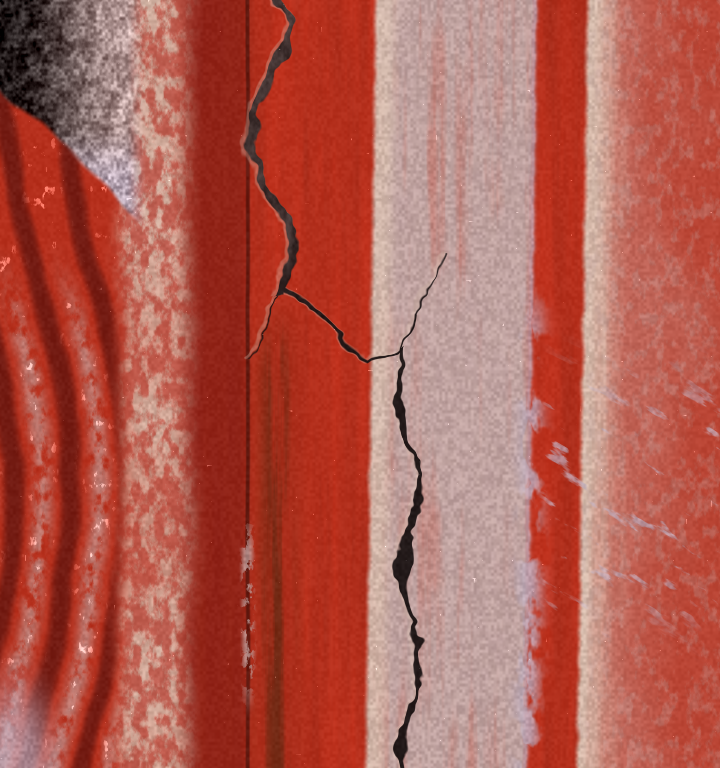
This texture is drawn by a Shadertoy shader. Its source:

```glsl
// Weathered red paint on ribbed metal: vertical worn bands, melted folds on the
// left and a branching crack. Bands are soft steps in x, wear is stretched
// noise, and the crack is two wavy curves joined by segments.
const vec3 RED = vec3(0.71, 0.185, 0.11);
const vec3 DARK_RED = vec3(0.53, 0.125, 0.085);
const vec3 BROWN = vec3(0.38, 0.15, 0.07);
const vec3 ROSE = vec3(0.75, 0.39, 0.34);
const vec3 PALE = vec3(0.75, 0.635, 0.625);
const vec3 CREAM = vec3(0.84, 0.74, 0.68);
const vec3 LILAC = vec3(0.74, 0.68, 0.75);
const vec3 SOOT = vec3(0.10, 0.07, 0.07);
const float SLANT = 0.014;
const float SEAM_X = 0.344;
const float GRAIN_CELLS = 250.0;
const float CRACK_WIDTH = 0.0042;
const float TAU = 6.28318;

float hash(vec2 p) {
    vec3 h = fract(vec3(p.xyx) * 0.1031);
    h += dot(h, h.yzx + 33.33);
    return fract((h.x + h.y) * h.z);
}
float noise(vec2 p) {
    vec2 i = floor(p), f = fract(p);
    f = f * f * (3.0 - 2.0 * f);
    return mix(mix(hash(i), hash(i + vec2(1, 0)), f.x),
               mix(hash(i + vec2(0, 1)), hash(i + vec2(1, 1)), f.x), f.y);
}
float fbm(vec2 p) {
    float sum = 0.0, amp = 0.533;
    for (int i = 0; i < 4; i++) {
        sum += amp * noise(p);
        p = p * 2.03 + 17.3;
        amp *= 0.5;
    }
    return sum;
}
float ramp(float a, float b, float x) { return smoothstep(a, b, x); }
float fall(float a, float b, float x) { return 1.0 - smoothstep(a, b, x); }
float bump(float c, float w, float x) { x = (x - c) / w; return exp(-x * x); }
float band(float a, float b, float soft, float x) {
    return ramp(a - soft, a + soft, x) * fall(b - soft, b + soft, x);
}
float segment(vec2 p, vec2 a, vec2 b) {
    vec2 d = b - a;
    return length(p - a - d * clamp(dot(p - a, d) / dot(d, d), 0.0, 1.0));
}

// Signed distance to the crack; t runs down from the top edge
float crack(vec2 p) {
    float t = p.y;
    float upper = 0.377 + 0.028 * cos(TAU * (t - 0.025) / 0.31) - 0.022 * fall(0.0, 0.04, t);
    float lower = 0.570 + 0.012 * cos(TAU * (t - 0.86) / 0.22) - 0.02 * fall(0.455, 0.53, t);
    float wide = CRACK_WIDTH * (0.7 + 0.6 * noise(vec2(t * 30.0, 4.0)));
    vec2 fork = vec2(0.396, 0.37), elbow = vec2(0.51, 0.469);
    vec2 joint = vec2(0.553, 0.457), bend = vec2(0.573, 0.415);
    float d = max(abs(p.x - upper) * 0.87, t - 0.375) - 1.25 * wide;
    d = min(d, max(abs(p.x - lower), 0.455 - t) - wide - 0.006 * bump(0.725, 0.025, t));
    d = min(d, min(segment(p, fork, elbow), segment(p, elbow, joint)) - 0.65 * wide);
    d = min(d, segment(p, joint, bend) - 0.4 * wide);
    d = min(d, segment(p, bend, vec2(0.615, 0.33)) - 0.25 * wide);
    return min(d, segment(p, fork, vec2(0.346, 0.47)) - 0.2 * wide);
}

void mainImage(out vec4 fragColor, in vec2 fragCoord) {
    vec2 p = vec2(fragCoord.x, iResolution.y - fragCoord.y) / iResolution.xy;
    float t = p.y, px = 1.0 / iResolution.y;
    float grain = noise(p * GRAIN_CELLS) - 0.5;
    float cloud = fbm(p * vec2(9.0, 7.0)), drift = cloud - 0.5;
    float streak = fbm(p * vec2(75.0, 4.0));
    float fleck = fbm(p * vec2(95.0, 65.0) + 9.0);
    float x = p.x + SLANT * t + 0.005 * (fbm(p * vec2(20.0, 50.0)) - 0.5);

    // Red base, dark strip left of the seam, brown stain
    vec3 col = mix(RED, DARK_RED, 0.8 * band(0.25, SEAM_X, 0.012, p.x) * (0.5 + streak));
    float stain = bump(0.385, 0.025, p.x) * ramp(0.37, 0.5, t);
    col = mix(col, BROWN, 0.85 * stain * ramp(0.25, 0.7, streak)) * (0.9 + 0.2 * streak);

    // Worn rib
    float rib = band(0.165, 0.262, 0.025, p.x + 0.025 * drift);
    col = mix(col, mix(ROSE, CREAM, ramp(0.35, 0.7, fleck)), rib * (0.55 + 0.5 * cloud));

    // Melted paint folds
    float w = p.x - 0.045 * sin(TAU * (t - 0.35) / 1.2) + 0.025 * drift;
    float ridge = 0.5 + 0.5 * cos(TAU * (w - 0.012) / 0.078);
    vec3 melt = mix(DARK_RED * 0.85, RED, ramp(0.0, 0.5, ridge));
    float worn = pow(ridge, 3.0) * ramp(0.3, 0.48, t) * ramp(0.2, 0.55, fleck);
    melt = mix(melt, mix(ROSE, PALE, fleck), 0.8 * worn);
    melt = mix(melt, LILAC, 0.7 * fall(0.02, 0.1, length(p * vec2(1.2, 0.6) - vec2(0.024, 0.6))));
    melt += 0.3 * ramp(0.72, 0.82, fleck) * ridge;
    col = mix(col, melt, fall(0.145, 0.18, p.x + 0.02 * drift));

    // Bare metal above the folds
    float lip = 0.11 + 0.9 * p.x + 0.035 * drift;
    vec3 steel = mix(SOOT, PALE * 0.95, ramp(0.0, 0.19, p.x + 0.03 * drift));
    steel = mix(steel, LILAC, 0.8 * ramp(0.16, 0.24, t)) + 0.45 * (fleck - 0.5) + 0.2 * grain;
    col = mix(col, steel, fall(lip - 0.008, lip + 0.004, t) * fall(0.175, 0.205, p.x));

    // Broad pale band, cream left edge, lilac right edge
    vec3 chalk = mix(PALE, ROSE, 0.55 * ramp(0.45, 0.8, 0.5 * (streak + cloud)));
    chalk = mix(chalk, CREAM, 0.8 * band(0.515, 0.548, 0.012, x) + 0.3 * (fleck - 0.5));
    col = mix(col, chalk, band(0.522, 0.742, 0.005, x));
    float scuff = ramp(0.45, 0.62, fbm(p * vec2(38.0, 24.0) + 3.0)) * ramp(0.34, 0.46, t);
    float chips = max(0.65 * bump(0.743, 0.004, x), 0.85 * scuff * bump(0.746, 0.018, x));
    col = mix(col, LILAC, chips);

    // Right panel with slanted scratches
    vec3 panel = mix(CREAM, ROSE, ramp(0.815, 0.885, x + 0.03 * (streak - 0.5)));
    panel = mix(panel, mix(RED, ROSE, 0.4), ramp(0.89, 1.0, x + 0.16 * drift));
    col = mix(col, mix(panel, PALE, 0.3 * ramp(0.45, 0.75, fleck)), ramp(0.811, 0.821, x));
    float scratch = ramp(0.64, 0.78, fbm(vec2(20.0 * p.x + 11.0 * t, 65.0 * t - 36.0 * p.x)));
    col = mix(col, LILAC, 0.7 * scratch * ramp(0.75, 0.78, x) * band(0.5, 0.8, 0.08, t));

    // Seam with flaked paint
    float seam = abs(p.x - SEAM_X - 0.003 * drift);
    col *= 1.0 - 0.4 * fall(0.001, 0.003 + px, seam);
    float flake = ramp(0.52, 0.62, fleck) * band(0.69, 0.9, 0.04, t);
    col = mix(col, PALE, 0.75 * flake * fall(0.003, 0.013, seam));

    // Crack with a lit lip
    vec2 q = p + 0.013 * (vec2(noise(p * 42.0), noise(p * 42.0 + 50.0)) - 0.5);
    q += 0.005 * (vec2(noise(p * 120.0), noise(p * 120.0 + 50.0)) - 0.5);
    col = mix(col, CREAM, 0.35 * fall(0.0, 0.003, crack(q + vec2(0.003, 0.002))));
    vec3 gap = mix(SOOT, PALE * 0.45, fall(0.3, 0.42, t) * fleck);
    col = mix(col, gap, 0.95 * fall(-px, px, crack(q)));

    // Grain and specks
    col += grain * mix(0.05, 0.13, ramp(0.2, 0.6, col.g));
    col += 0.25 * ramp(0.975, 1.0, noise(p * 170.0 + 31.0));
    fragColor = vec4(clamp(col, 0.0, 1.0), 1.0);
}
```
